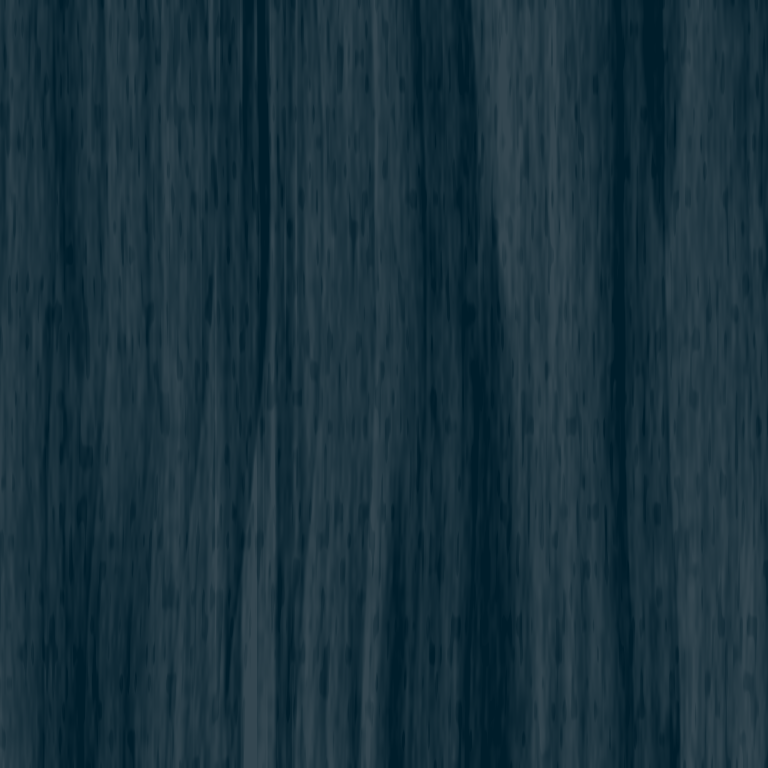
Reproduce this texture procedurally as a Shadertoy shader.

```glsl
// Dark blue stained wood veneer with vertical grain, tapering figure and short pores

// Integer hash of a lattice cell, 0 to 1
float hash(vec2 cell) {
    uvec2 q = uvec2(ivec2(cell)) * uvec2(1597334673u, 3812015801u);
    uint h = (q.x ^ q.y) * 1597334673u;
    h = (h ^ (h >> 15u)) * 2246822519u;
    h ^= h >> 13u;
    return float(h >> 8u) / 16777216.0;
}

// Smooth value noise, 0 to 1
float noise(vec2 p) {
    vec2 i = floor(p), f = fract(p);
    f = f * f * (3.0 - 2.0 * f);
    return mix(mix(hash(i), hash(i + vec2(1, 0)), f.x),
               mix(hash(i + vec2(0, 1)), hash(i + vec2(1, 1)), f.x), f.y);
}

// Noise around zero, stretched by separate frequencies across and along the grain
float grain(vec2 p, float across, float along, float seed) {
    return noise(p * vec2(across, along) + seed) - 0.5;
}

// Growth rings: a slow darkening that ends in a crisp edge
float rings(vec2 p) {
    float phase = p.x * 15.0 + 1.3 * grain(p, 4.0, 1.3, 71.0);
    float f = fract(phase);
    float strength = hash(vec2(floor(phase), 19.0));
    return strength * pow(f, 5.0) * (1.0 - smoothstep(0.93, 1.0, f));
}

// Pointed figure; a positive half width opens upward, a negative one downward
float tongue(vec2 p, vec2 tip, float halfWidth) {
    float d = clamp((p.y - tip.y) * sign(halfWidth) / 0.42, 0.0, 1.0);
    float side = abs(p.x - tip.x) - abs(halfWidth) * d * (2.0 - d);
    return (1.0 - smoothstep(-0.008, 0.004, side)) * smoothstep(0.0, 0.2, d);
}

void mainImage(out vec4 fragColor, in vec2 fragCoord) {
    vec2 uv = fragCoord / iResolution.y;

    // Gentle sideways drift of the fibres
    vec2 p = uv;
    p.x += 0.014 * grain(uv, 5.0, 2.2, 7.0) + 0.003 * grain(uv, 20.0, 7.0, 33.0);

    // Broad bands and medium streaks
    float tone = 0.53 + 0.12 * cos(6.2832 * (p.x - 0.215) / 0.235);
    tone += 0.48 * grain(p, 17.0, 1.2, 11.0);
    tone += 0.45 * grain(p, 58.0, 1.6, 23.0);

    // Long fine lines, crowded into one zone left of centre
    float crowd = 0.22 + exp(-pow((p.x - 0.325) / 0.075, 2.0));
    tone += crowd * 0.85 * grain(vec2(uv.x, p.y), 135.0, 1.1, 41.0);
    float glint = smoothstep(0.76, 0.95, noise(vec2(uv.x * 210.0, uv.y * 3.0) + 57.0));
    tone += 0.3 * crowd * glint;

    // Dark ring edges
    tone -= 0.62 * rings(p);

    // Tapering figure: tip x, tip y, half width, tone change
    vec4 figures[7] = vec4[7](
        vec4(0.865, 0.64, 0.029, -0.42), vec4(0.868, 0.13, -0.028, -0.42),
        vec4(0.640, 0.76, -0.030, -0.40), vec4(0.512, 0.46, -0.020, -0.32),
        vec4(0.452, 0.40, -0.014, -0.28), vec4(0.105, 0.45, 0.036, -0.26),
        vec4(0.828, 0.54, -0.018, 0.22));
    for (int i = 0; i < 7; i++) {
        tone += figures[i].w * tongue(p, figures[i].xy, figures[i].z);
    }

    // Short fibres and dark pores
    tone += 0.30 * grain(p, 240.0, 16.0, 83.0);
    tone += 0.20 * grain(p, 330.0, 48.0, 97.0);
    float pores = smoothstep(0.68, 0.88, noise(p * vec2(215.0, 27.0) + 131.0));
    tone -= 0.24 * pores;

    // Contrast and stain colour
    tone = clamp(0.46 + 1.2 * (tone - 0.46), -0.12, 1.15);
    vec3 stain = mix(vec3(0.02, 0.13, 0.18), vec3(0.18, 0.26, 0.30), tone);
    fragColor = vec4(stain, 1.0);
}
```
